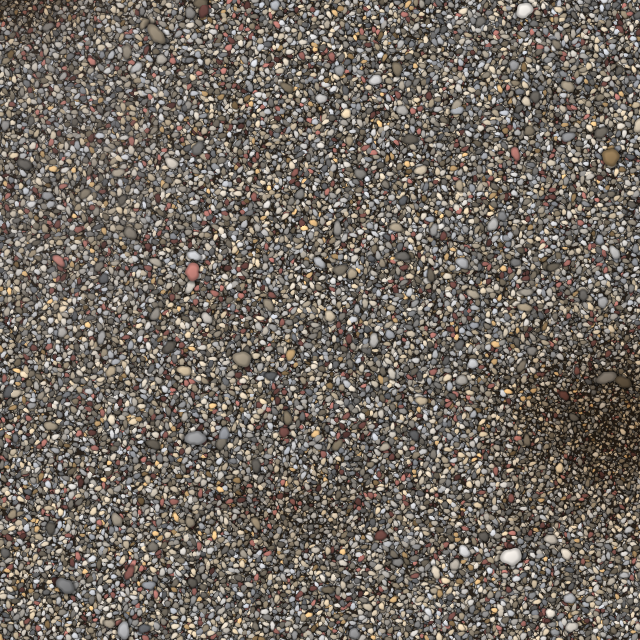
Reproduce this texture procedurally as a WebGL 1 fragment shader.

```glsl
precision highp float;
uniform vec2 u_resolution;

#define SOIL vec3(0.165, 0.135, 0.105)
#define DUST vec3(0.49, 0.45, 0.43)
#define TONE_LOW 0.35
#define TONE_HIGH 0.88
#define JITTER 0.7
#define EDGE_SOFTNESS 0.0010
#define RED_SHARE 0.07
#define OCHRE_SHARE 0.035
#define LIGHT_DIR vec2(-0.5, 0.87)

const float TAU = 6.2832;

vec4 hash4(vec2 p) {
  vec4 h = fract(p.xyxy * vec4(0.1031, 0.1030, 0.0973, 0.1099));
  h += dot(h, h.wzxy + 33.33);
  return fract((h.xxyz + h.yzzw) * h.zywx);
}

mat2 spin(float angle) {
  float c = cos(angle), s = sin(angle);
  return mat2(c, -s, s, c);
}

// Soft round patch, 1 at its centre
float patchAt(vec2 uv, vec2 centre, vec2 size) {
  vec2 q = (uv - centre) / size;
  return exp(-dot(q, q));
}

// Slow uneven drift from layered sines, about -1 to 1
float drift(vec2 uv) {
  float broad = sin(uv.x * 7.0 + 2.0 * sin(uv.y * 5.0 + 1.0));
  float narrow = sin(uv.y * 17.0 + 2.0 * sin(uv.x * 11.0)) * sin(uv.x * 14.0 + uv.y * 6.0);
  return 0.5 * broad + 0.5 * narrow;
}

// Stone colour: mostly warm to bluish greys, some dark red and ochre
vec3 stoneColour(vec4 h) {
  float tone = mix(TONE_LOW, TONE_HIGH, h.x);
  float warmth = 2.0 * h.y - 1.0;
  vec3 tint = vec3(1.04 + 0.06 * warmth, 1.0, 0.94 - 0.10 * warmth);
  if (h.z < RED_SHARE) {
    tint = vec3(1.05, 0.70, 0.65);
    tone *= 0.85;
  } else if (h.z > 1.0 - OCHRE_SHARE) {
    tint = vec3(1.18, 0.98, 0.70);
  }
  return tone * tint;
}

// One cellular layer of wobbly ellipses laid over the ground
vec3 layPebbles(vec3 ground, vec2 uv, float count, float share,
                float shade, float seed, float dirt) {
  mat2 turn = spin(seed * 1.3);
  vec2 p = turn * uv * count + seed * 17.3;
  vec2 cell = floor(p);
  vec2 light = turn * LIGHT_DIR;
  float nearest = 10.0, slope = 0.0, depth = 1.0;
  vec2 nearestId = cell;

  for (int j = -1; j <= 1; j++) {
    for (int i = -1; i <= 1; i++) {
      vec2 id = cell + vec2(float(i), float(j));
      vec4 place = hash4(id + seed * 61.7);
      vec4 form = hash4(id + seed * 61.7 + 311.0);
      vec2 away = p - id - 0.5 - JITTER * (place.xy - 0.5);
      vec2 q = spin(TAU * place.z) * away;
      vec2 radii = mix(vec2(0.42, 0.29), vec2(0.66, 0.43), form.xy);
      radii *= 1.0 - 0.22 * dirt;
      float angle = atan(q.y, q.x + 0.00001);
      float wobble = 1.0 + 0.07 * sin(3.0 * angle + TAU * form.z)
                         + 0.04 * sin(5.0 * angle + TAU * form.w);
      float d = (length(q / radii) / wobble - 1.0) * radii.y;
      if (place.w < share && d < nearest) {
        nearest = d;
        nearestId = id;
        slope = dot(away, light) / radii.x;
        depth = radii.y;
      }
    }
  }

  // Contact shadow, then the shaded stone with a darker rim
  float soft = count * max(EDGE_SOFTNESS, 0.6 / u_resolution.y);
  ground *= 1.0 - 0.5 * smoothstep(0.16, 0.0, nearest);
  vec3 stone = stoneColour(hash4(nearestId + seed * 43.1 + 877.0));
  float dome = smoothstep(0.0, 0.5, -nearest / depth);
  stone *= shade * mix(0.74, 1.02, dome) * (1.0 + 0.13 * slope);
  return mix(ground, stone, smoothstep(soft, -soft, nearest));
}

void main() {
  vec2 uv = gl_FragCoord.xy / u_resolution.y;
  float wave = drift(uv);

  // Broad stains of damp soil and pale dust
  float dirt = patchAt(uv, vec2(0.96, 0.34), vec2(0.17, 0.13))
             + 0.8 * patchAt(uv, vec2(0.03, 1.0), vec2(0.10, 0.06))
             + 0.4 * patchAt(uv, vec2(0.45, 0.20), vec2(0.14, 0.07));
  dirt = clamp(dirt + 0.12 * wave, 0.0, 1.0);
  float dust = patchAt(uv, vec2(0.10, 0.80), vec2(0.16, 0.28));
  dust = clamp(dust * (0.75 + 0.4 * wave), 0.0, 1.0);

  // Fine grit first, rare large stones last
  vec3 colour = SOIL;
  colour = layPebbles(colour, uv, 172.0, 0.95, 0.80, 1.0, dirt);
  colour = layPebbles(colour, uv, 128.0, 0.85, 0.92, 2.0, dirt);
  colour = layPebbles(colour, uv, 104.0, 0.80 - 0.35 * dirt, 1.0, 3.0, dirt);
  colour = layPebbles(colour, uv, 86.0, 0.32 - 0.22 * dirt, 1.02, 4.0, dirt);
  colour = layPebbles(colour, uv, 54.0, 0.045, 1.02, 5.0, dirt);
  colour = layPebbles(colour, uv, 32.0, 0.008, 1.05, 6.0, dirt);

  colour *= mix(vec3(1.0), vec3(0.78, 0.71, 0.62), dirt);
  colour = mix(colour, DUST, 0.32 * dust);
  gl_FragColor = vec4(colour * (1.0 + 0.04 * wave), 1.0);
}
```
